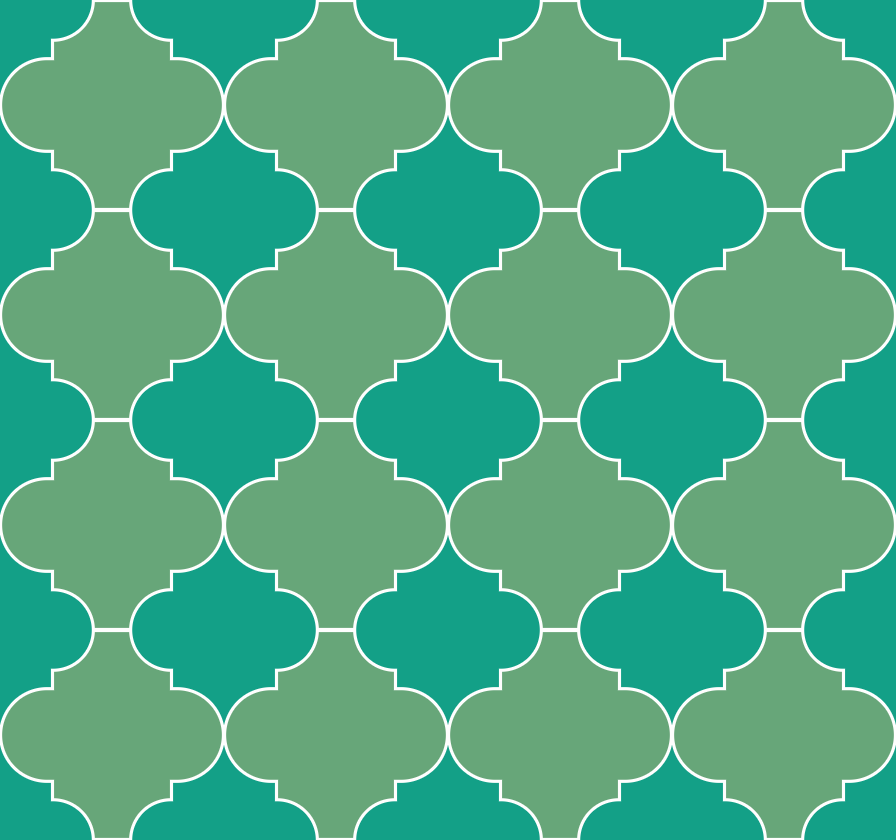
Reproduce this pattern procedurally as a Shadertoy shader.

```glsl
// Moroccan lantern lattice: a 4 x 4 grid of green tiles with stepped, lobed
// outlines on teal. Each tile is a signed distance built from rounded bars
// and a box; mirror symmetry reduces it to a single quadrant.

const vec2 REPEATS = vec2(4.0);
const vec2 TILE = vec2(1.0, 0.9375);   // tile size, in tile widths
const float LINE_HALF = 0.0070;        // half the outline width

const vec3 GREEN = vec3(0.405, 0.651, 0.475);
const vec3 TEAL = vec3(0.074, 0.628, 0.530);
const vec3 WHITE = vec3(0.995);

// Horizontal bar with a round end at the origin, running towards -x
float roundBar(vec2 p, float radius) {
    return length(vec2(max(p.x, 0.0), p.y)) - radius;
}

// Signed distance to the lantern; p is measured from the tile centre
float lantern(vec2 p, vec2 tile) {
    vec2 q = abs(p);
    float sideLobe = roundBar(q - vec2(0.2906, 0.0), 0.2068);
    vec2 fromCorner = vec2(0.2630 - q.x, q.y - 0.5 * tile.y);
    float notch = roundBar(fromCorner, 0.1797);
    float box = max(q.x - 0.2656, q.y - 0.5 * tile.y + 0.0024);
    return min(max(box, -notch), sideLobe);
}

// Antialiased coverage of the region where d is negative
float coverage(float d, float pixel) {
    return clamp(0.5 - d / pixel, 0.0, 1.0);
}

void mainImage(out vec4 fragColor, in vec2 fragCoord) {
    vec2 uv = fragCoord / iResolution.xy;
    vec2 p = (fract(uv * REPEATS) - 0.5) * TILE;
    float pixel = REPEATS.x / iResolution.x;

    float d = lantern(p, TILE);
    vec3 color = mix(TEAL, GREEN, coverage(d, pixel));
    color = mix(color, WHITE, coverage(abs(d) - LINE_HALF, pixel));
    fragColor = vec4(color, 1.0);
}
```
